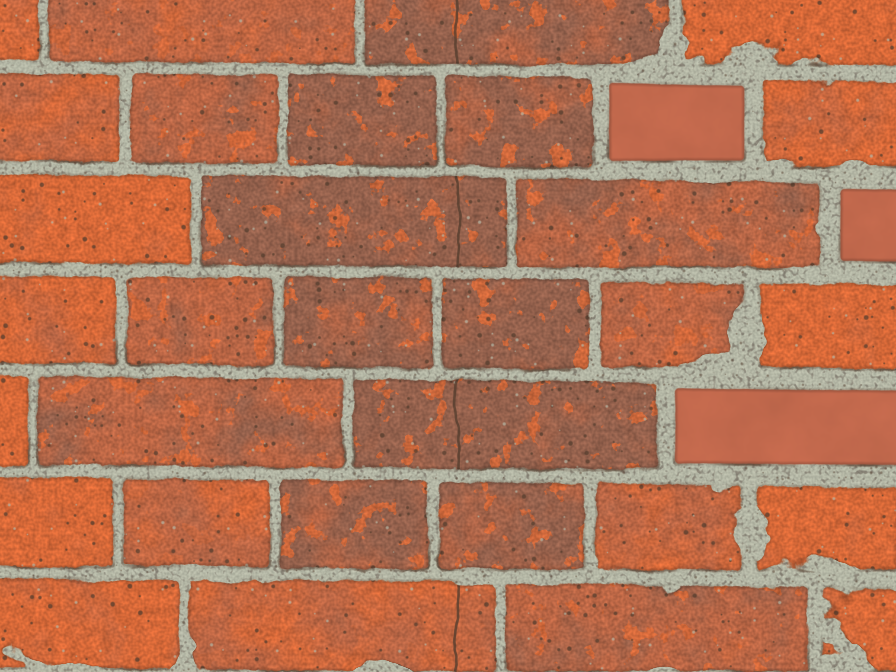
Reproduce this texture procedurally as a WebGL 1 fragment shader.

```glsl
precision highp float;
uniform vec2 u_resolution;

const float COURSE_HEIGHT = 0.1505;
const float HEADER_LENGTH = 0.2346;
const vec3 ORANGE = vec3(0.84, 0.41, 0.22);
const vec3 RED = vec3(0.73, 0.40, 0.27);
const vec3 BROWN = vec3(0.58, 0.38, 0.30);
const vec3 SMOOTH_CLAY = vec3(0.76, 0.41, 0.30);
const vec3 MORTAR = vec3(0.71, 0.72, 0.65);
const vec3 MORTAR_DARK = vec3(0.53, 0.51, 0.46);
const vec3 SHADOW = vec3(0.33, 0.24, 0.18);

struct Brick {
  vec2 id;
  vec2 local;
  vec2 halfSize;
  float repaired;
};

float hash(vec2 p) {
  return fract(sin(dot(p, vec2(127.1, 311.7))) * 43758.55);
}

vec2 gradient(vec2 cell) {
  float angle = 6.2832 * hash(cell);
  return vec2(cos(angle), sin(angle));
}

float gradientNoise(vec2 p) {
  vec2 i = floor(p), f = fract(p);
  vec2 u = f * f * f * (f * (f * 6.0 - 15.0) + 10.0);
  vec2 e = vec2(1.0, 0.0);
  float low = mix(dot(gradient(i), f), dot(gradient(i + e), f - e), u.x);
  float high = mix(dot(gradient(i + e.yx), f - e.yx),
                   dot(gradient(i + 1.0), f - 1.0), u.x);
  return mix(low, high, u.y);
}

float fbm(vec2 p) {
  float sum = 0.0, amplitude = 0.6;
  for (int i = 0; i < 4; i++) {
    sum += amplitude * gradientNoise(p);
    p = p * 2.03 + 17.3;
    amplitude *= 0.5;
  }
  return sum;
}

float sameId(vec2 a, vec2 b) {
  return 1.0 - step(0.5, distance(a, b));
}

// Alternating stretcher and header courses, counted from the top
Brick findBrick(vec2 p) {
  float course = (p.y - 0.008 * p.x - 0.099) / COURSE_HEIGHT + 1.0;
  float row = floor(course);
  float header = mod(row, 2.0);
  float pitch = HEADER_LENGTH * (2.0 - header);
  float shift = HEADER_LENGTH * step(1.5, mod(row, 4.0)) * (1.0 - header);
  float start = mix(0.066 - 0.0043 * row + shift, 0.190 - 0.003 * row, header);
  float along = (p.x - start) / pitch;

  Brick b;
  b.id = vec2(row, floor(along));
  b.local = (vec2(fract(along), fract(course)) - 0.5) * vec2(pitch, COURSE_HEIGHT);
  b.repaired = max(sameId(b.id, vec2(1.0, 3.0)),
               max(sameId(b.id, vec2(2.0, 2.0)), sameId(b.id, vec2(4.0, 2.0))));
  float joint = mix(0.008, 0.011, smoothstep(0.8, 1.1, p.x));
  joint += 0.003 * (hash(b.id + 3.0) - 0.5) + 0.008 * b.repaired;
  b.halfSize = 0.5 * vec2(pitch, COURSE_HEIGHT) - vec2(joint, joint + 0.0015);
  return b;
}

float brickDistance(Brick b, vec2 p) {
  float rough = 1.0 - 0.8 * b.repaired;
  vec2 warp = vec2(gradientNoise(p * 23.0), gradientNoise(p * 21.0 + 40.0));
  vec2 q = abs(b.local + 0.004 * rough * warp) - b.halfSize + 0.006;
  float box = length(max(q, 0.0)) + min(max(q.x, q.y), 0.0) - 0.006;
  return box + 0.004 * rough * fbm(p * 75.0);
}

// Mortar smeared over brick faces, heavier at the right and bottom
float smearDepth(vec2 p) {
  float region = max(0.6 * smoothstep(0.8, 1.05, p.x), smoothstep(0.8, 0.97, p.y));
  return 0.15 * region * max(fbm(p * vec2(6.0, 8.0) + 4.0) - 0.08, 0.0);
}

// Round specks scattered one per cell, kept with the given chance
float specks(vec2 p, float scale, float chance, float px) {
  vec2 cell = floor(p * scale);
  vec2 centre = 0.3 + 0.4 * vec2(hash(cell + 5.1), hash(cell + 9.7));
  float radius = mix(0.08, 0.26, hash(cell + 2.3));
  float d = length(fract(p * scale) - centre) - radius;
  float blur = px * scale;
  return (1.0 - smoothstep(-blur, blur, d)) * step(hash(cell), chance);
}

vec3 clayColor(Brick b, vec2 p, float px) {
  vec2 centre = p - b.local;
  float zone = 1.0 - smoothstep(0.15, 0.62, abs(centre.x - 0.64));
  zone *= 1.0 - 0.5 * smoothstep(0.6, 0.95, centre.y);
  float wear = clamp(zone + 0.5 * (hash(b.id) - 0.5), 0.0, 1.0);
  float stain = fbm(p * 11.0 + 8.0 * hash(b.id + 1.7));
  vec3 color = mix(ORANGE, RED, smoothstep(0.05, 0.45, wear + 0.6 * stain));
  color = mix(color, BROWN, smoothstep(0.45, 1.0, wear + 0.8 * stain));
  float flakes = smoothstep(0.16, 0.22, fbm(p * 27.0 + 31.0));
  color = mix(color, ORANGE, 0.85 * flakes * smoothstep(0.2, 0.5, wear));
  color *= 1.0 + 0.2 * fbm(p * 60.0) + 0.2 * gradientNoise(p * 210.0);
  color = mix(color, SHADOW, 0.75 * specks(p, 75.0, 0.12, px));
  color = mix(color, MORTAR, 0.7 * specks(p + 3.1, 110.0, 0.05, px));
  // Hairline crack through the stretcher courses
  float crack = abs(p.x - 0.68 - 0.012 * fbm(p * vec2(4.0, 14.0)));
  crack = 1.0 - smoothstep(0.0008, 0.0008 + 1.5 * px, crack);
  color = mix(color, SHADOW, 0.8 * crack * (1.0 - mod(b.id.x, 2.0)));
  vec3 plain = SMOOTH_CLAY * (1.0 + 0.08 * fbm(p * 14.0));
  return mix(color, plain, b.repaired);
}

vec3 mortarColor(vec2 p, float px) {
  float grain = gradientNoise(p * 170.0) + 0.7 * fbm(p * 45.0);
  vec3 color = mix(MORTAR, MORTAR_DARK, smoothstep(0.0, 0.65, grain));
  color *= 1.0 + 0.14 * gradientNoise(p * 250.0);
  return mix(color, SHADOW, 0.5 * specks(p, 130.0, 0.12, px));
}

void main() {
  float px = 1.0 / u_resolution.y;
  vec2 p = gl_FragCoord.xy * px;
  p.y = 1.0 - p.y;

  Brick brick = findBrick(p);
  float edge = brickDistance(brick, p);
  float smear = smearDepth(p) * (1.0 - brick.repaired);
  float face = 1.0 - smoothstep(-px, px, edge + smear);

  // Uneven shadow in the joint along brick edges
  float ledge = smoothstep(0.0, 0.06, brick.local.y);
  float gap = 1.0 - smoothstep(0.001, 0.005, abs(edge));
  gap *= mix(0.25, 0.8, ledge) * smoothstep(-0.25, 0.2, fbm(p * 13.0 + 6.0));
  gap *= 1.0 - smoothstep(0.0, 0.006, smear);

  vec3 mortar = mix(mortarColor(p, px), SHADOW, gap);
  vec3 clay = clayColor(brick, p, px);
  clay *= 1.0 - 0.18 * smoothstep(-0.006, 0.0, edge + smear);
  gl_FragColor = vec4(mix(mortar, clay, face), 1.0);
}
```
